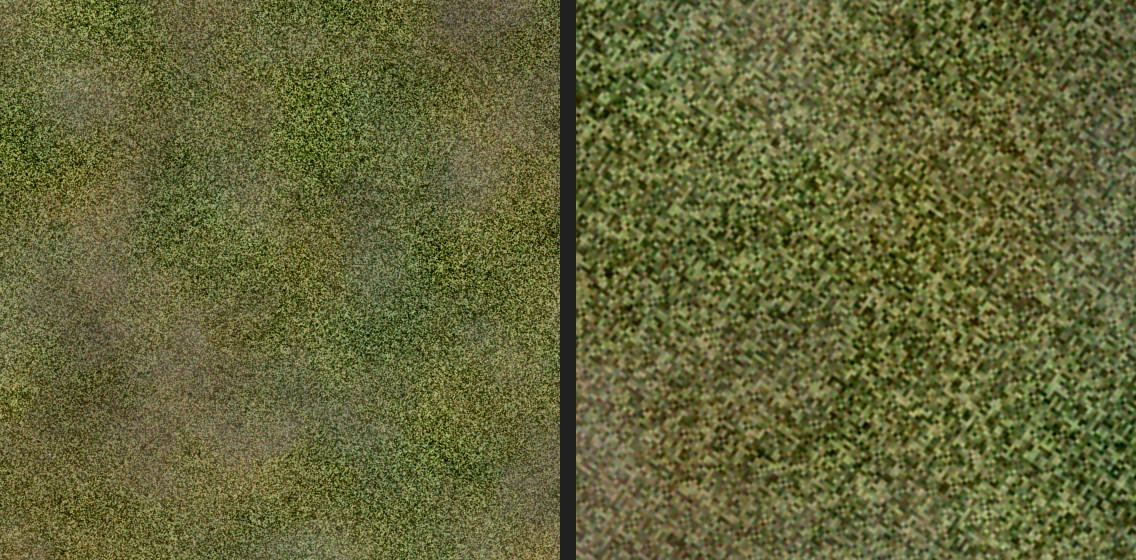
Left, the full canvas; right, a detail of the centre.
Reproduce this texture procedurally as a Shadertoy shader.

```glsl
// Weathered mossy turf: fine olive grain over soft, blocky patches.
// Low value-noise octaves set tone, greenness and dust; rotated high
// octaves add crisp specks whose contrast follows the patches.

// Integer hash of a lattice cell, 0 to 1
float hash(ivec2 cell, uint seed) {
    uvec2 q = uvec2(cell) * uvec2(1597334673u, 3812015801u);
    uint h = (q.x ^ q.y ^ (seed * 2654435769u)) * 1597334673u;
    h = (h ^ (h >> 15)) * 2246822519u;
    h = (h ^ (h >> 13)) * 3266489917u;
    h ^= h >> 16;
    return float(h >> 8) / 16777216.0;
}

// Smooth value noise centred on zero, -0.5 to 0.5
float noise(vec2 p, uint seed) {
    ivec2 cell = ivec2(floor(p));
    vec2 f = fract(p);
    f = f * f * (3.0 - 2.0 * f);
    float low = mix(hash(cell, seed), hash(cell + ivec2(1, 0), seed), f.x);
    float high = mix(hash(cell + ivec2(0, 1), seed), hash(cell + ivec2(1, 1), seed), f.x);
    return mix(low, high, f.y) - 0.5;
}

// Four octaves for the broad patches
float patches(vec2 p, uint seed) {
    float sum = 0.0;
    float amplitude = 0.55;
    for (uint i = 0u; i < 4u; i++) {
        sum += amplitude * noise(p, seed + i);
        p = p * 2.13 + 5.7;
        amplitude *= 0.5;
    }
    return sum;
}

vec2 rotate(vec2 p, float angle) {
    float c = cos(angle), s = sin(angle);
    return vec2(c * p.x - s * p.y, s * p.x + c * p.y);
}

void mainImage(out vec4 fragColor, in vec2 fragCoord) {
    vec2 uv = fragCoord / iResolution.y;

    // Broad patches with slightly frayed borders
    vec2 frayed = uv + 0.03 * vec2(noise(uv * 34.0, 50u), noise(uv * 34.0, 51u));
    float shade = patches(frayed * 6.8, 1u);
    float green = patches(frayed * 5.1 + 3.0, 11u) - 0.5 * shade;
    float dust = patches(frayed * 7.3 + 8.0, 21u);

    // Specks: fine grain, small clumps and separate tints
    vec2 grainUv = rotate(uv, 0.61);
    float grain = 0.47 * noise(grainUv * 440.0, 31u)
                + 0.15 * noise(rotate(uv, 1.13) * 210.0, 32u);
    float contrast = clamp(1.0 + 0.9 * green - 0.8 * dust, 0.7, 1.35);
    float tint = noise(rotate(uv, 0.27) * 400.0, 33u);
    float warmth = noise(rotate(uv, 0.94) * 380.0, 34u);

    // Olive ramp: blue follows tone, while greenness shifts red against green
    float tone = 0.405 + 0.21 * shade + contrast * grain;
    float hueShift = 0.08 * green + 0.09 * tint;
    vec3 color = vec3(tone - hueShift, tone + 0.6 * hueShift, 0.232 + 0.88 * (tone - 0.405));
    color.b += 0.17 * dust - 0.08 * green + 0.12 * warmth;

    fragColor = vec4(clamp(color, 0.0, 1.0), 1.0);
}
```
